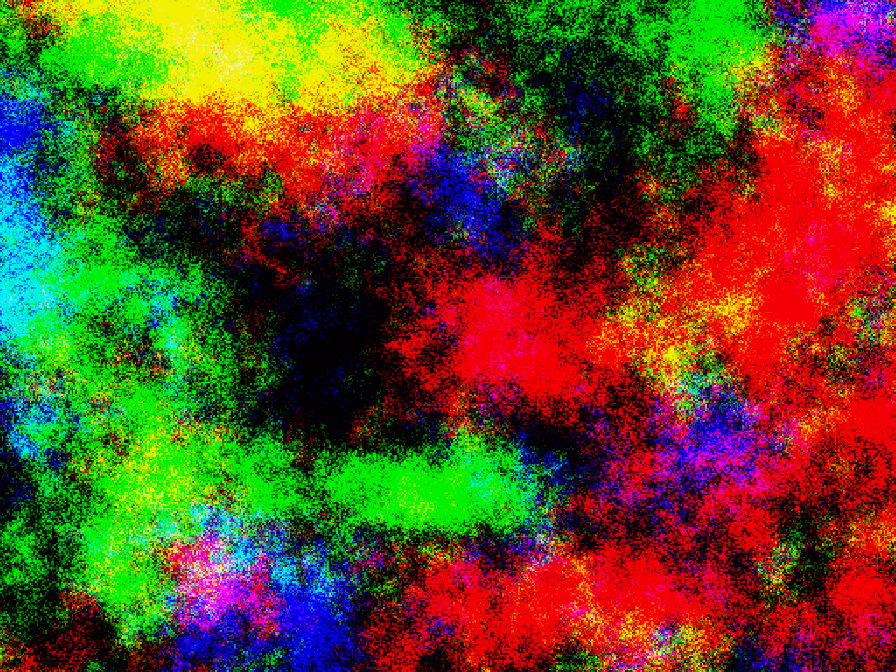
This texture is drawn by a Shadertoy shader. Its source:

```glsl
// Grainy plasma clouds: red, green and blue fractal fields, each pushed to hard contrast.

// Integer hash: three independent values in -1..1 per lattice cell
vec3 hash3(vec2 cell, int layer) {
    uvec3 v = uvec3(ivec3(ivec2(cell), layer)) * 1664525u + 1013904223u;
    v.x += v.y * v.z; v.y += v.z * v.x; v.z += v.x * v.y;
    v ^= v >> 16u;
    v.x += v.y * v.z; v.y += v.z * v.x; v.z += v.x * v.y;
    return vec3(v >> 8u) / 8388608.0 - 1.0;
}

// Smooth value noise, one field per colour channel
vec3 noise3(vec2 p, int layer) {
    vec2 cell = floor(p), f = p - cell;
    vec2 w = f * f * f * (f * (f * 6.0 - 15.0) + 10.0);
    vec3 low = mix(hash3(cell, layer), hash3(cell + vec2(1, 0), layer), w.x);
    vec3 high = mix(hash3(cell + vec2(0, 1), layer), hash3(cell + vec2(1, 1), layer), w.x);
    return mix(low, high, w.y);
}

// Rough fractal sum, rotated at each octave to hide the lattice
vec3 roughClouds(vec2 p) {
    mat2 turnAndDouble = 2.0 * mat2(0.8, 0.6, -0.6, 0.8);
    vec3 sum = vec3(0.0);
    float amplitude = 0.27;
    p *= 4.0;
    for (int octave = 0; octave < 8; octave++) {
        sum += amplitude * noise3(p, octave);
        p = turnAndDouble * p + 7.3;
        amplitude *= 0.79;
    }
    return sum;
}

// Soft elliptical region
float region(vec2 p, vec2 centre, vec2 radius) {
    vec2 d = (p - centre) / radius;
    return exp(-dot(d, d));
}

// Broad balance of the three channels over the canvas
vec3 colourBalance(vec2 p) {
    float red = region(p, vec2(1.22, 0.6), vec2(0.24, 0.36))
              + region(p, vec2(0.42, 0.9), vec2(0.28, 0.18))
              + region(p, vec2(0.78, 0.5), vec2(0.18, 0.13))
              + region(p, vec2(0.75, 0.15), vec2(0.4, 0.16));
    float green = region(p, vec2(0.19, 0.45), vec2(0.23, 0.42))
                + region(p, vec2(0.42, 0.94), vec2(0.28, 0.13))
                + region(p, vec2(1.05, 0.96), vec2(0.18, 0.12))
                + region(p, vec2(0.68, 0.26), vec2(0.17, 0.07));
    float blue = region(p, vec2(0.0, 0.7), vec2(0.09, 0.3))
               + region(p, vec2(0.35, 0.16), vec2(0.19, 0.13))
               + region(p, vec2(1.28, 0.97), vec2(0.16, 0.13))
               + region(p, vec2(1.05, 0.3), vec2(0.18, 0.13));
    return 0.66 * vec3(red, green, blue) - vec3(0.29, 0.32, 0.33);
}

void mainImage(out vec4 fragColor, in vec2 fragCoord) {
    vec2 p = fragCoord / iResolution.y;

    // Fine speckle on top of the clouds
    vec3 grain = 0.2 * hash3(floor(p * 384.0), 20);
    vec3 field = colourBalance(p) + roughClouds(p) + grain;

    // Steep contrast leaves nearly pure primaries and their mixtures
    vec3 colour = 0.94 * smoothstep(-0.2, 0.32, field);
    fragColor = vec4(colour + vec3(0.012, 0.0, 0.015), 1.0);
}
```
